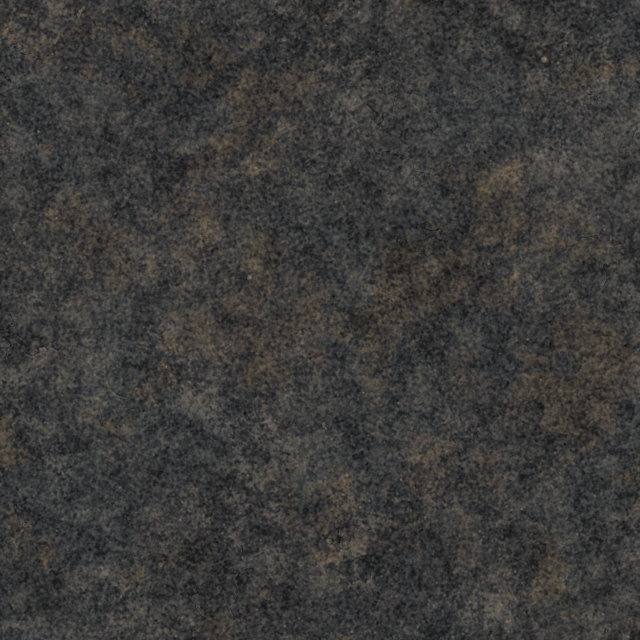
A WebGL 2 fragment shader for this texture:

```glsl
#version 300 es
precision highp float;
// Dark, weathered stone ground with faint rusty mottling, fine grit, stains, chips and cracks.

#define BASE_TONE 0.232
#define BROAD_CONTRAST 0.085
#define MOTTLE_CONTRAST 0.19
#define GRAIN_CONTRAST 0.165
#define GRAIN_SCALE 210.0
#define RUST_AMOUNT 0.5
#define CRUST_AMOUNT 0.035
#define STAIN_SHARE 0.16
#define CHIP_SHARE 0.06
#define SPECK_SHARE 0.05
#define CRACK_DEPTH 0.06

uniform vec2 u_resolution;
out vec4 fragColor;

// Integer hash: three values from 0 to 1 for each cell
vec3 hash3(vec2 cell, float seed) {
    uvec3 v = uvec3(ivec3(ivec2(cell), int(seed)) + 4096);
    v = v * 1664525u + 1013904223u;
    v.x += v.y * v.z; v.y += v.z * v.x; v.z += v.x * v.y;
    v ^= v >> 16u;
    v.x += v.y * v.z; v.y += v.z * v.x; v.z += v.x * v.y;
    return vec3(v >> 8u) / 16777216.0;
}

float noise(vec2 p, float seed) {
    vec2 i = floor(p), f = fract(p);
    f = f * f * (3.0 - 2.0 * f);
    float low = mix(hash3(i, seed).x, hash3(i + vec2(1, 0), seed).x, f.x);
    float high = mix(hash3(i + vec2(0, 1), seed).x, hash3(i + vec2(1, 1), seed).x, f.x);
    return mix(low, high, f.y);
}

vec2 rotate(vec2 v, float angle) {
    float c = cos(angle), s = sin(angle);
    return vec2(c * v.x - s * v.y, s * v.x + c * v.y);
}

// Layered noise, centred on zero
float layers(vec2 p, float seed) {
    float sum = 0.0, weight = 0.45;
    for (int k = 0; k < 5; k++) {
        p = rotate(p, 0.65) * 2.03 + 7.3;
        sum += weight * (noise(p * 0.5, seed + float(k)) - 0.5);
        weight *= 0.62;
    }
    return sum;
}

// Cellular scatter: offset to the nearest seed point, its id and a free random value
vec4 scatter(vec2 p, float seed) {
    vec2 home = floor(p);
    vec4 nearest = vec4(9.0);
    for (int y = -1; y <= 1; y++)
    for (int x = -1; x <= 1; x++) {
        vec2 cell = home + vec2(x, y);
        vec3 h = hash3(cell, seed);
        vec2 offset = p - cell - h.xy;
        if (dot(offset, offset) < dot(nearest.xy, nearest.xy))
            nearest = vec4(offset, h.z, hash3(cell, seed + 1.0).x);
    }
    return nearest;
}

// Filled shape with a soft edge
float disc(float dist, float radius, float soft) {
    return 1.0 - smoothstep(radius - soft, radius + soft, dist);
}

void main() {
    vec2 p = gl_FragCoord.xy / u_resolution.y;
    float pixel = 1.0 / u_resolution.y;
    vec2 warp = vec2(layers(p * 16.0, 10.0), layers(p * 16.0, 20.0));
    vec2 q = p + warp * 0.1;

    // Tone: faint clouds, mottling and two turned sheets of grain
    float mottle = layers(p * 34.0, 40.0);
    float grain = 0.75 * (noise(rotate(p, 0.5) * GRAIN_SCALE, 50.0) - 0.5)
                + 0.65 * (noise(rotate(p, 1.1) * GRAIN_SCALE * 1.6, 51.0) - 0.5);
    float tone = BASE_TONE + BROAD_CONTRAST * layers(q * 5.0, 30.0)
               + MOTTLE_CONTRAST * mottle + GRAIN_CONTRAST * grain;

    // Pale crust in ragged patches
    float crustZone = smoothstep(0.0, 0.2, layers(q * 9.0, 60.0));
    float crust = crustZone * smoothstep(-0.06, 0.16, mottle + 0.25 * grain);
    tone += CRUST_AMOUNT * crust;

    // Cracked flakes: dark line with a pale lip
    float contour = layers(p * 9.0, 70.0);
    float crackZone = smoothstep(0.1, 0.2, layers(p * 6.0, 80.0));
    float crack = disc(abs(contour), 0.008, 0.008);
    float lip = disc(abs(contour - 0.02), 0.006, 0.007);
    tone += crackZone * CRACK_DEPTH * (0.7 * lip - crack);

    // Round blisters: smooth centre, shaded upper rim
    vec4 blister = scatter(p * 3.5 + warp * 0.12, 90.0);
    float ring = length(blister.xy);
    float rim = disc(abs(ring - 0.12), 0.006, 0.01);
    tone += step(blister.z, 0.2) * (0.02 * disc(ring, 0.1, 0.03) - 0.4 * rim * blister.y);

    // Colour: neutral darks, warm lights, small rusty patches
    vec3 tint = mix(vec3(0.99, 1.0, 1.025), vec3(1.05, 1.0, 0.92), smoothstep(0.17, 0.36, tone));
    float rust = smoothstep(0.04, 0.24, layers(q * 9.0, 100.0) + 0.35 * mottle + 0.12 * grain);
    float cool = smoothstep(0.0, 0.2, layers(q * 5.0, 110.0));
    tint *= mix(vec3(1.0), vec3(1.12, 0.99, 0.83), RUST_AMOUNT * rust);
    tint *= mix(vec3(1.0), vec3(0.975, 1.005, 1.025), cool * (1.0 - rust));
    vec3 color = max(tone, 0.11) * tint;

    // Soft worn stains
    vec4 stain = scatter(p * 9.0 + warp * 0.9, 120.0);
    float stainMask = step(stain.z, STAIN_SHARE)
                    * disc(length(stain.xy * vec2(0.8, 1.2)), 0.06 + 0.12 * stain.w, 0.06);
    color += stainMask * (0.045 + 0.1 * mottle) * mix(vec3(1.0), vec3(1.2, 0.95, 0.7), stain.w);

    // Pale ragged chips with a faint dark surround
    vec4 chip = scatter(p * 10.0, 130.0);
    vec2 ragged = vec2(noise(p * 95.0, 131.0), noise(p * 95.0, 132.0)) - 0.5;
    vec2 local = rotate(chip.xy + ragged * 0.07, 6.28 * chip.w) * vec2(0.75, 1.0 + chip.w);
    float hasChip = step(chip.z, CHIP_SHARE);
    float chipSize = 0.04 + 0.03 * fract(chip.w * 7.0);
    color *= 1.0 - 0.2 * hasChip * disc(length(local), chipSize * 1.4, 0.04);
    vec3 chipColor = vec3(0.43, 0.39, 0.33) + 0.2 * grain;
    color = mix(color, chipColor, 0.8 * hasChip * disc(length(local), chipSize, 12.0 * pixel));

    // Tiny bright specks, finer tan grit and dark pits
    vec4 speck = scatter(p * 42.0, 140.0);
    float speckMask = step(speck.z, SPECK_SHARE) * disc(length(speck.xy), 0.04 + 0.05 * speck.w, 42.0 * pixel);
    color = mix(color, vec3(0.5, 0.47, 0.41), 0.65 * speckMask);
    vec4 grit = scatter(p * 115.0 + warp, 150.0);
    float gritMask = disc(length(grit.xy), 0.22, 115.0 * pixel);
    color += gritMask * step(grit.z, 0.14) * (0.4 + crustZone) * vec3(0.075, 0.065, 0.047);
    color -= gritMask * step(0.87, grit.z) * 0.05;

    // Short curved hairlines
    vec4 hair = scatter(p * 4.0, 160.0);
    vec2 along = rotate(hair.xy, 6.28 * hair.w);
    float hairMask = step(hair.z, 0.15) * disc(abs(along.x), 0.08, 0.02)
                   * disc(abs(along.y - 4.0 * along.x * along.x), 0.003, 4.0 * pixel);
    color += 0.1 * hairMask;

    fragColor = vec4(clamp(color, 0.0, 1.0), 1.0);
}
```
